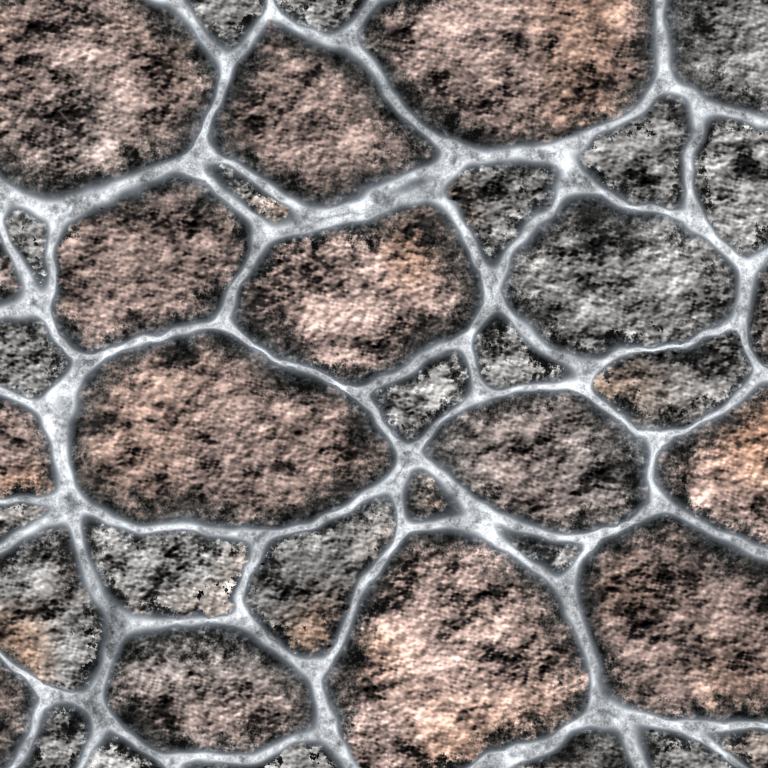
This texture is drawn by a WebGL 1 fragment shader. Its source:

```glsl
precision highp float;
// Rubble stone wall: rough brown and grey stones between pale raised mortar lines.

uniform vec2 u_resolution;

#define GRID vec2(3.1, 3.9)      // large stones across and up the canvas
#define JITTER 0.5               // scatter of the large stones
#define SMALL_SHARE 0.88         // share of the gaps holding a small stone
#define ROUNDNESS 115.0          // lower values round the stone corners more
#define LINE_WIDTH 0.0052        // mean half width of a mortar line
#define SHADOW_WIDTH 0.04        // dark rim around each stone
#define GRAIN 21.0               // frequency of the coarsest crags
#define CONTRAST 3.0             // strength of the crags
#define GREY_STONE vec3(0.455, 0.45, 0.445)
#define BROWN_STONE vec3(0.50, 0.435, 0.412)
#define RUST vec3(0.57, 0.43, 0.34)
#define MORTAR vec3(0.82, 0.835, 0.85)

float hash(vec2 p) {
  vec3 q = fract(p.xyx * vec3(0.1031, 0.1030, 0.0973));
  q += dot(q, q.yzx + 33.33);
  return fract((q.x + q.y) * q.z);
}

vec2 hash2(vec2 p) {
  return vec2(hash(p), hash(p + 57.3));
}

float noise(vec2 p) {
  vec2 i = floor(p), f = fract(p);
  f = f * f * (3.0 - 2.0 * f);
  return mix(mix(hash(i), hash(i + vec2(1.0, 0.0)), f.x),
             mix(hash(i + vec2(0.0, 1.0)), hash(i + 1.0), f.x), f.y);
}

vec2 noise2(vec2 p) {
  return vec2(noise(p), noise(p + 41.7)) - 0.5;
}

float crags(vec2 p) {
  float sum = 0.0, total = 0.0, amp = 1.0;
  for (int i = 0; i < 5; i++) {
    sum += amp * noise(p);
    total += amp;
    p = mat2(0.8, 0.6, -0.6, 0.8) * p * 1.93 + 7.1;
    amp *= 0.86;
  }
  return sum / total;
}

// Stone centre (xy) and weight (z): kind 0 is large, 1 and 2 fill the gaps.
vec3 stoneSite(vec2 cell, float shift, float kind) {
  vec2 key = cell + 50.0 + kind * 19.0;
  vec2 origin = cell + vec2(shift, 0.0);
  vec2 scatter = hash2(key) - 0.5;
  float pick = hash(key + 91.0);
  if (kind < 0.5) return vec3(origin + 0.5 + JITTER * scatter, 0.1 + 0.22 * pick);
  vec2 gap = kind < 1.5 ? vec2(1.0, 0.9) : vec2(0.5, 1.1);
  float weight = pick < SMALL_SHARE ? 0.07 * pick : -9.0;
  return vec3(origin + gap + 0.35 * scatter, weight);
}

float rowShift(float row) {
  return 0.5 * mod(row, 2.0) + 0.3 * hash(vec2(row + 30.0, 4.0));
}

// Weighted Voronoi cells: returns the distance to the rounded stone border.
float stoneBorder(vec2 p, out vec3 stone) {
  float nearest = 1e5;
  float row = floor(p.y);
  stone = vec3(0.0);
  for (int y = -1; y <= 1; y++) {
    float r = row + float(y), shift = rowShift(r);
    for (int x = -2; x <= 2; x++) for (int k = 0; k < 3; k++) {
      vec3 s = stoneSite(vec2(floor(p.x - shift) + float(x), r), shift, float(k));
      float d = dot(p - s.xy, p - s.xy) - s.z;
      if (d < nearest) { nearest = d; stone = s; }
    }
  }
  float sum = 0.0;
  for (int y = -1; y <= 1; y++) {
    float r = row + float(y), shift = rowShift(r);
    for (int x = -2; x <= 2; x++) for (int k = 0; k < 3; k++) {
      vec3 s = stoneSite(vec2(floor(p.x - shift) + float(x), r), shift, float(k));
      float d = dot(p - s.xy, p - s.xy) - s.z;
      float gap = length((s.xy - stone.xy) * GRID);
      if (gap > 0.001) sum += exp(-ROUNDNESS * 0.5 * (d - nearest) / gap);
    }
  }
  return -log(max(sum, 1e-12)) / ROUNDNESS;
}

void main() {
  vec2 uv = gl_FragCoord.xy / u_resolution;
  vec2 bent = uv + 0.06 * noise2(uv * 4.0) + 0.024 * noise2(uv * 13.0) + 0.007 * noise2(uv * 45.0);
  vec3 stone;
  float border = stoneBorder(bent * GRID, stone);
  float id = hash(floor(stone.xy * 97.0) + 500.0);
  float large = step(0.08, stone.z);
  float grit = crags(uv * 34.0 + 3.0) - 0.5;

  // Craggy surface, lit from above
  vec2 surface = (uv * vec2(0.85, 1.18) + id * 3.0) * GRAIN;
  float rough = crags(surface);
  float relief = rough - crags(surface + vec2(-0.05, 0.09));
  float tone = 1.1 + CONTRAST * (rough - 0.5) + 2.0 * relief;
  tone *= mix(0.55, 1.0, smoothstep(0.28, 0.44, rough));

  // Stone colour with rusty patches
  float stain = noise(uv * 7.0 + id * 20.0);
  vec3 colour = mix(GREY_STONE, BROWN_STONE, large * smoothstep(0.15, 0.7, id + 0.4 * stain));
  colour = mix(colour, RUST, 0.6 * smoothstep(0.55, 0.9, stain) * smoothstep(0.35, 0.75, id));
  colour *= tone * (0.92 + 0.25 * hash(vec2(id * 400.0, 3.0)));

  // Dark, uneven rim that lightens towards the mortar
  float rim = SHADOW_WIDTH * mix(0.5, 1.0, large) * (0.4 + 1.2 * noise(uv * 9.0 + 9.0));
  float body = smoothstep(0.004, 0.004 + rim, border + 0.09 * grit);
  float dust = 1.0 - smoothstep(0.006, 0.02, border);
  vec3 shade = mix(vec3(0.24, 0.24, 0.235), vec3(0.30, 0.32, 0.34), dust);
  colour = mix(shade * max(1.0 + 3.0 * grit + 1.5 * relief, 0.25), colour, body);

  // Mortar: grey bed, pale ridge, greyer where joints meet
  float width = LINE_WIDTH * (0.45 + 1.1 * noise(uv * 11.0 + 3.0));
  float bed = 1.0 - smoothstep(width, width + 0.0065, border + 0.015 * grit);
  float ridge = 1.0 - smoothstep(0.3 * width, width + 0.002, border + 0.01 * grit);
  ridge *= mix(0.35, 1.0, smoothstep(-0.009, -0.003, border)) * (0.7 + 0.55 * noise(uv * 20.0 + 5.0));
  vec3 mortar = mix(vec3(0.43, 0.455, 0.48), MORTAR, min(ridge, 1.0)) * (1.0 + 1.5 * grit);
  gl_FragColor = vec4(clamp(mix(colour, mortar, bed), 0.0, 1.0), 1.0);
}
```
